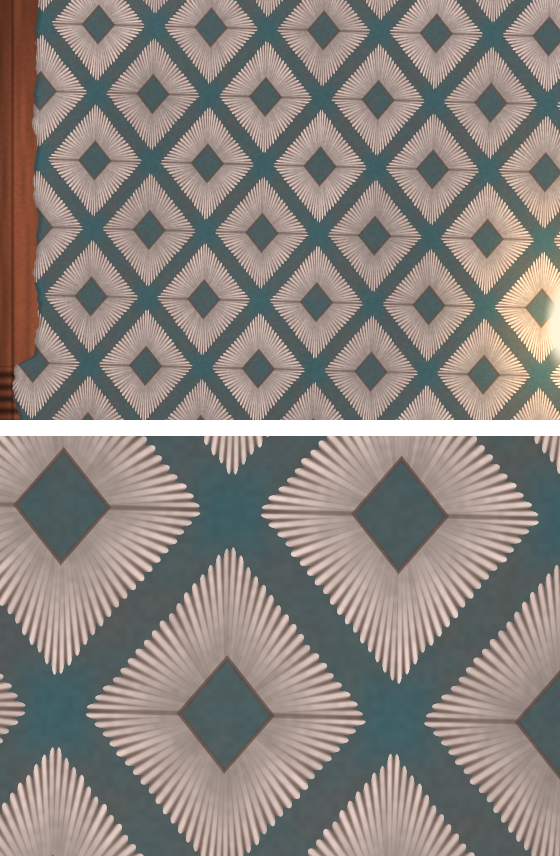
Top: the whole. Bottom: its middle third, enlarged.
Write a WebGL 1 fragment shader that draws this pattern.

```glsl
precision mediump float;
uniform vec2 u_resolution;

#define ORIGIN vec2(0.762, 0.604)
#define STEP_X vec2(0.1341, -0.0035)
#define STEP_Y vec2(0.0043, 0.1618)
#define RAYS 18.0
#define OUTER 0.84
#define INNER 0.275
#define TEAL vec3(0.25, 0.37, 0.39)
#define GREY vec3(0.34, 0.35, 0.345)
#define PAPER vec3(0.76, 0.685, 0.655)
#define BROWN vec3(0.37, 0.30, 0.27)
#define WOOD vec3(0.55, 0.30, 0.205)
#define LAMP vec2(1.345, 0.225)

float hash(vec2 p) {
  return fract(sin(dot(p, vec2(12.9898, 78.233))) * 43758.5453);
}

float noise(vec2 p) {
  vec2 i = floor(p), f = fract(p);
  f = f * f * (3.0 - 2.0 * f);
  return mix(mix(hash(i), hash(i + vec2(1.0, 0.0)), f.x),
             mix(hash(i + vec2(0.0, 1.0)), hash(i + vec2(1.0, 1.0)), f.x), f.y);
}

// Skewed lattice coordinates, one unit per half diamond
vec2 toLattice(vec2 p) {
  float det = STEP_X.x * STEP_Y.y - STEP_X.y * STEP_Y.x;
  return vec2(p.x * STEP_Y.y - p.y * STEP_Y.x,
              p.y * STEP_X.x - p.x * STEP_X.y) / det;
}

vec3 wallpaper(vec2 p, float px) {
  vec2 q = toLattice(p - ORIGIN);
  vec2 diag = vec2(q.x + q.y, q.x - q.y);
  vec2 cell = floor(diag * 0.5 + 0.5);
  diag -= 2.0 * cell;
  vec2 local = 0.5 * vec2(diag.x + diag.y, diag.x - diag.y);
  vec2 a = abs(local);
  float d = a.x + a.y;
  float aa = 7.0 * px;

  // Bands: greyer along the sides, teal at crossings and in the centres
  float crossing = smoothstep(0.62, 0.95, max(a.x, a.y));
  float mottle = noise(p * 45.0);
  vec3 ground = mix(GREY, TEAL, max(crossing, 0.45 * mottle));
  vec3 core = mix(TEAL, GREY, 0.35 + 0.35 * mottle);

  // Rays fan out evenly along each edge, with their own length and tone
  float t = a.y / max(d, 0.001) * RAYS;
  float s = abs(fract(t) - 0.5);
  float id = hash(cell + floor(t) * 0.37 + sign(local) * 7.1);
  float reach = smoothstep(INNER, OUTER, d);
  float soft = 0.12 + RAYS * 3.5 * px / max(d, 0.1);
  float gap = smoothstep(-soft, soft, s - 0.5 + 0.23 * reach);
  vec3 ray = PAPER * mix(0.82, 1.12, reach) * (0.95 + 0.1 * id);
  ray *= 0.96 + 0.08 * hash(cell + 3.7);
  vec3 furrow = mix(PAPER * 0.72, BROWN * 1.2, reach);
  vec3 fan = mix(ray, furrow, gap * (0.35 + 0.6 * reach));

  // Fine seam on the horizontal axis
  float seam = 1.0 - smoothstep(0.006, 0.012 + aa, a.y);
  fan = mix(fan, BROWN, 0.5 * seam);

  float tip = OUTER + 0.02 * (id - 0.5) - 0.22 * s * s;
  vec3 col = mix(fan, ground, smoothstep(tip - aa, tip + aa, d));
  col = mix(core, col, smoothstep(INNER - aa, INNER + aa, d));
  float rim = 1.0 - smoothstep(0.012, 0.012 + 1.5 * aa, abs(d - INNER));
  return mix(col, BROWN, 0.75 * rim);
}

// Timber post above a stepped base
vec3 timber(vec2 p, float px) {
  vec3 col = WOOD * (0.88 + 0.2 * noise(p * vec2(90.0, 7.0)));
  col *= mix(0.78, 1.0, smoothstep(0.008, 0.034, p.x));
  col *= 1.0 - 0.3 * (1.0 - smoothstep(0.001, 0.004 + px, abs(p.x - 0.03)));
  float base = 1.0 - smoothstep(0.125, 0.13 + px, p.y);
  float ledge = 0.75 + 0.25 * sin(p.y * 220.0);
  return col * mix(1.0, ledge, base) * (1.0 - 0.18 * smoothstep(0.5, 1.0, p.y));
}

void main() {
  float px = 1.0 / u_resolution.y;
  vec2 p = gl_FragCoord.xy * px;
  vec3 col = wallpaper(p, px);

  // Ragged paper edge, reaching further left beside the base
  float edge = mix(0.038, 0.085, smoothstep(0.125, 0.155, p.y));
  edge += 0.015 * smoothstep(0.93, 1.0, p.y);
  edge += 0.018 * (noise(vec2(p.y * 17.0, 2.0)) - 0.5);
  edge += 0.006 * (noise(vec2(p.y * 80.0, 5.0)) - 0.5);
  col *= mix(0.8, 1.0, smoothstep(0.0, 0.015, p.x - edge));
  col = mix(timber(p, px), col, smoothstep(-px, px, p.x - edge));

  // Surface grain and uneven light
  col *= 0.96 + 0.08 * noise(p * 190.0);
  col *= 0.97 + 0.07 * noise(p * 3.0);

  // Warm lamp at the right border
  float r = length((p - LAMP) * vec2(1.0, 0.72));
  col *= 1.0 + vec3(0.42, 0.32, 0.12) * exp(-r * r * 22.0);
  col += vec3(0.32, 0.25, 0.13) * exp(-r * 18.0);
  float flare = length((p - LAMP) * vec2(1.0, 0.45));
  col = mix(col, vec3(1.0, 0.97, 0.86), 1.0 - smoothstep(0.025, 0.055, flare));

  gl_FragColor = vec4(clamp(col, 0.0, 1.0), 1.0);
}
```
